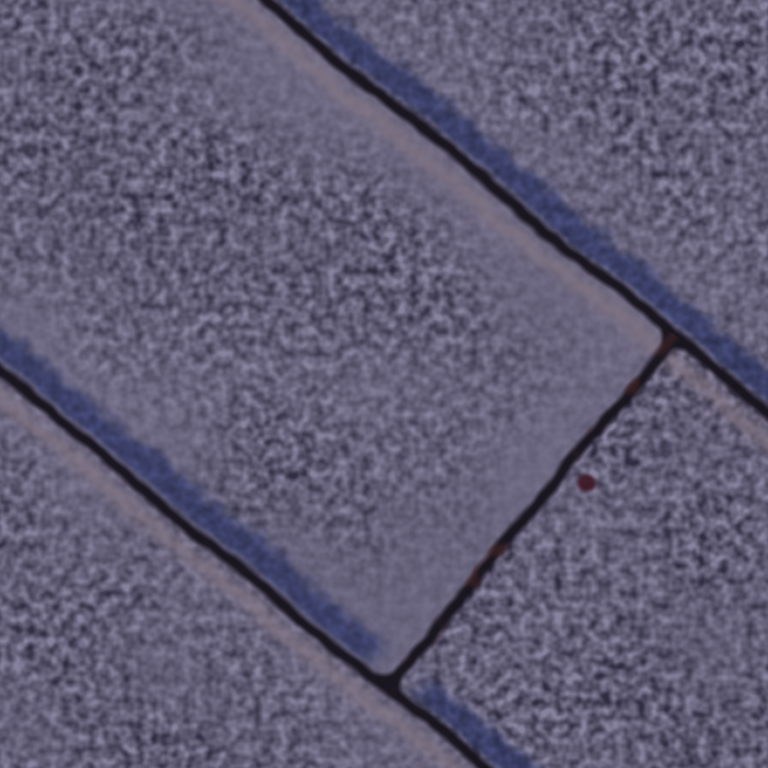
Give the GLSL for this texture, as a Shadertoy shader.

```glsl
// Diagonal running-bond stone paving with dark joints, blue shaded edges and speckled grain.

vec2 hashGradient(vec2 cell) {
    vec3 h = fract(cell.xyx * vec3(0.1031, 0.1030, 0.0973));
    h += dot(h, h.yzx + 33.33);
    float angle = 6.2832 * fract((h.x + h.y) * h.z);
    return vec2(cos(angle), sin(angle));
}

// Gradient noise, roughly -0.7 to 0.7
float noise(vec2 p) {
    vec2 i = floor(p), f = fract(p);
    vec2 u = f * f * f * (f * (f * 6.0 - 15.0) + 10.0);
    float a = dot(hashGradient(i), f);
    float b = dot(hashGradient(i + vec2(1, 0)), f - vec2(1, 0));
    float c = dot(hashGradient(i + vec2(0, 1)), f - vec2(0, 1));
    float d = dot(hashGradient(i + vec2(1, 1)), f - vec2(1, 1));
    return mix(mix(a, b, u.x), mix(c, d, u.x), u.y);
}

void mainImage(out vec4 fragColor, in vec2 fragCoord) {
    vec2 uv = fragCoord / iResolution.xy;

    // Paving axes: x along the long joints, y across them, with slightly uneven edges
    vec2 p = vec2(dot(uv, vec2(0.773, -0.634)), dot(uv, vec2(0.634, 0.773)));
    p -= vec2(0.322, 0.4);
    p += 0.007 * vec2(noise(uv * 9.0 + 40.0), noise(uv * 8.0 + 70.0));
    p += 0.003 * noise(uv * 38.0 + 15.0);

    // Slab cell, each row shifted by half a slab
    vec2 size = vec2(1.5, 0.592);
    float row = floor(p.y / size.y);
    p.x -= 0.5 * size.x * row;
    float column = floor(p.x / size.x);
    vec2 local = p - size * vec2(column, row);
    vec2 border = min(local, size - local);
    float inner = min(border.x, border.y);
    float worn = 0.5 * mod(2.0 * row + column, 3.0);

    // Speckled stone, smoother towards the borders of worn slabs
    float grain = noise(uv * 64.0) + 0.6 * noise(uv * 112.0 + 9.0);
    float rough = mix(1.0, smoothstep(0.02, 0.19, inner + 0.09 * noise(uv * 5.0 + 3.0)), 0.75 * worn);
    rough *= 0.9 + 0.6 * noise(uv * 7.0 + 21.0);
    float level = 0.78 + rough * (0.85 * grain - 0.18) + 0.1 * noise(uv * 5.0 + 55.0);
    vec3 color = mix(vec3(0.19, 0.18, 0.26), vec3(0.50, 0.48, 0.585), clamp(level, 0.0, 1.1));

    // Blue shade on the lower long edge, fading at the slab ends
    float ragged = local.y + 0.012 * noise(uv * 45.0 + 5.0);
    float shade = smoothstep(0.004, 0.018, local.y) * (1.0 - smoothstep(0.032, 0.056, ragged));
    shade *= smoothstep(0.015, 0.06, border.x);
    color = mix(color, vec3(0.23, 0.255, 0.44) * (0.9 + 0.25 * grain), 0.88 * shade);

    // Pale warm rim on the upper long edge
    float rim = (size.y - local.y - 0.028 + 0.006 * noise(uv * 30.0)) / 0.012;
    color = mix(color, vec3(0.51, 0.46, 0.51), 0.65 * exp(-rim * rim));

    // Dark joints with rounded slab corners
    vec2 corner = max(0.025 - border, 0.0);
    float edge = 0.025 - length(corner);
    float joint = 1.0 - smoothstep(0.002, 0.012, edge);
    color = mix(color, vec3(0.085, 0.07, 0.105), 0.95 * joint);

    // Rust flecks in the short joints and one rust spot beside each
    float rust = smoothstep(0.05, 0.35, noise(uv * 27.0 + 12.0));
    rust *= 1.0 - smoothstep(0.004, 0.014, border.x);
    color = mix(color, vec3(0.27, 0.14, 0.14), 0.6 * rust);
    float spot = 1.0 - smoothstep(0.006, 0.015, length(local - vec2(0.035, 0.372)));
    color = mix(color, vec3(0.24, 0.09, 0.14), 0.9 * spot);

    fragColor = vec4(color, 1.0);
}
```
